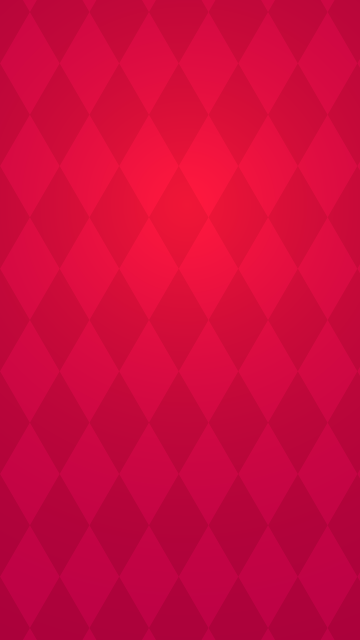
Give the GLSL for this background, as a Shadertoy shader.

```glsl
// Harlequin wallpaper: a lattice of tall light and dark red diamonds,
// lit by a soft round glow above the centre that fades to crimson.
// Diamonds come from a repeated L1 distance, the glow from an exponential.

// Signed distance, in cells, to the nearest light diamond.
float diamondLattice(vec2 cell) {
    vec2 offset = abs(fract(cell + 0.5) - 0.5);
    return offset.x + offset.y - 0.5;
}

// Glow strength: 1 at its centre, falling smoothly towards 0.
float glowAt(vec2 uv) {
    vec2 fromCentre = (uv - vec2(0.52, 0.68)) * vec2(0.5625, 1.0);
    return exp(-pow(length(fromCentre) / 0.325, 1.3));
}

void mainImage(out vec4 fragColor, in vec2 fragCoord) {
    vec2 uv = fragCoord / iResolution.xy;

    // Light diamonds are centred on whole cell coordinates.
    vec2 period = vec2(0.1654, 0.1604);
    float dist = diamondLattice((uv - vec2(0.083, 0.901)) / period);
    float pixel = length(1.0 / (period * iResolution.xy));
    float light = 1.0 - smoothstep(-0.6 * pixel, 0.6 * pixel, dist);

    // Each kind of diamond has its own shade and lit colour.
    float glow = glowAt(uv);
    vec3 darkRed = mix(vec3(0.655, 0.0, 0.232), vec3(0.94, 0.085, 0.215), glow);
    vec3 lightRed = mix(vec3(0.725, 0.0, 0.272), vec3(1.0, 0.095, 0.24), glow);

    fragColor = vec4(mix(darkRed, lightRed, light), 1.0);
}
```
